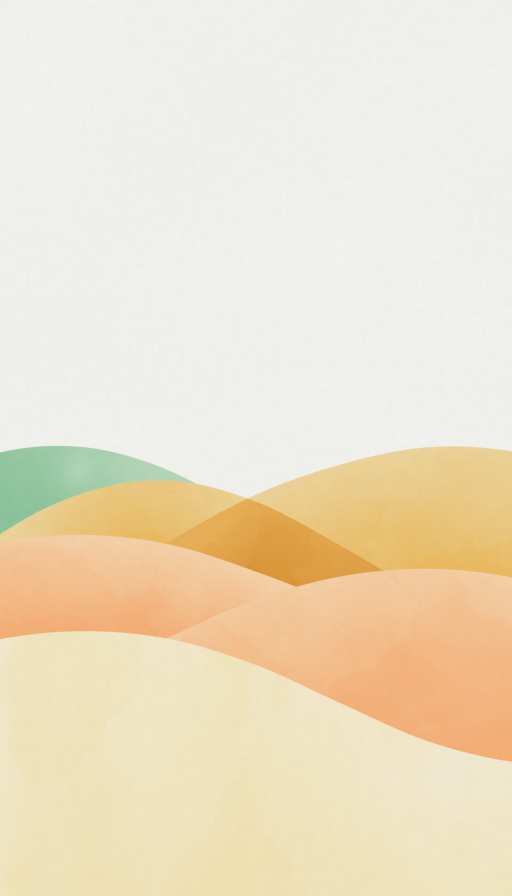
Reproduce this background procedurally as a WebGL 2 fragment shader.

```glsl
#version 300 es
precision highp float;

uniform vec2 u_resolution;
out vec4 fragColor;

const vec3 PAPER = vec3(0.938, 0.938, 0.926);
const vec3 GREEN_PALE = vec3(0.70, 0.83, 0.71);
const vec3 GREEN_DEEP = vec3(0.54, 0.76, 0.60);
const vec3 GOLD_PALE = vec3(0.915, 0.825, 0.605);
const vec3 GOLD_DEEP = vec3(0.91, 0.725, 0.38);
const vec3 AMBER_PALE = vec3(0.90, 0.685, 0.34);
const vec3 AMBER_DEEP = vec3(0.84, 0.56, 0.19);
const vec3 PEACH_PALE = vec3(0.95, 0.81, 0.65);
const vec3 PEACH_DEEP = vec3(0.95, 0.68, 0.46);
const vec3 CREAM_PALE = vec3(0.94, 0.915, 0.83);
const vec3 CREAM_DEEP = vec3(0.935, 0.87, 0.67);

// Random gradient for a lattice cell
vec2 gradientAt(vec2 cell) {
    vec3 q = fract(cell.xyx * vec3(0.1031, 0.1030, 0.0973));
    q += dot(q, q.yzx + 33.33);
    float angle = 6.2832 * fract((q.x + q.y) * q.z);
    return vec2(cos(angle), sin(angle));
}

float gradientNoise(vec2 p) {
    vec2 i = floor(p), f = p - i;
    vec2 w = f * f * f * (f * (f * 6.0 - 15.0) + 10.0);
    vec2 e = vec2(0.0, 1.0);
    float low = mix(dot(gradientAt(i), f), dot(gradientAt(i + e.yx), f - e.yx), w.x);
    float high = mix(dot(gradientAt(i + e), f - e), dot(gradientAt(i + e.yy), f - e.yy), w.x);
    return mix(low, high, w.y);
}

float fbm(vec2 p) {
    float sum = 0.0, amplitude = 1.0;
    for (int k = 0; k < 4; k++) {
        sum += amplitude * gradientNoise(p);
        p = mat2(1.6, 1.2, -1.2, 1.6) * p + 7.3;
        amplitude *= 0.5;
    }
    return sum;
}

// Smooth curve through seven evenly spaced heights
float ridge(float x, float h[7]) {
    float s = clamp(x, 0.0, 0.9999) * 6.0;
    int i = int(s);
    float t = s - float(i), b = h[i], c = h[i + 1];
    float a = i > 0 ? h[max(i - 1, 0)] : 3.0 * (b - c) + h[i + 2];
    float d = i < 5 ? h[min(i + 2, 6)] : 3.0 * (c - b) + h[i - 1];
    return b + 0.5 * t * (c - a + t * (2.0 * a - 5.0 * b + 4.0 * c - d
        + t * (3.0 * (b - c) + d - a)));
}

// Pigment strength: grows with depth, leans sideways, blooms unevenly
float wash(vec2 p, float depth, float reach, float lean, float seed) {
    float bloom = fbm(p * 9.0 + seed);
    float stain = smoothstep(-0.04, 0.04, fbm(p * 7.0 + seed * 1.7)) - 0.5;
    return clamp(depth / reach + lean + 0.22 * bloom + 0.12 * stain, 0.0, 1.0);
}

vec3 paint(vec3 under, vec3 pale, vec3 deep, float depth, float strength, float soft) {
    return mix(under, mix(pale, deep, strength), smoothstep(-soft, soft, depth));
}

void main() {
    vec2 uv = gl_FragCoord.xy / u_resolution;
    vec2 p = gl_FragCoord.xy / u_resolution.y;
    float soft = 0.8 / u_resolution.y;
    float x = uv.x;

    // Depth below each ridge
    float green = ridge(x, float[7](0.495, 0.5007, 0.474, 0.419, 0.35, 0.28, 0.2)) - uv.y;
    float goldLeft = ridge(x, float[7](0.4036, 0.4505, 0.4635, 0.4401, 0.3906, 0.333, 0.271)) - uv.y;
    float goldRight = ridge(x, float[7](0.271, 0.336, 0.3965, 0.4479, 0.4818, 0.5007, 0.4961)) - uv.y;
    float peachLeft = ridge(x, float[7](0.3945, 0.403, 0.3919, 0.362, 0.323, 0.27, 0.22)) - uv.y;
    float peachRight = ridge(x, float[7](0.193, 0.245, 0.2897, 0.3307, 0.3568, 0.3652, 0.3555)) - uv.y;
    float cream = ridge(x, float[7](0.2865, 0.2956, 0.2865, 0.2578, 0.2148, 0.1732, 0.1497)) - uv.y;
    float overlap = min(goldLeft, goldRight);

    // Back hills
    vec3 color = PAPER + 0.006 * fbm(p * 4.0);
    float greenWash = wash(p, green, 0.2, 0.75 - 2.2 * x, 3.1);
    greenWash -= 0.45 * exp(-dot(p - vec2(0.085, 0.475), p - vec2(0.085, 0.475)) * 3000.0);
    color = paint(color, GREEN_PALE, GREEN_DEEP, green, max(greenWash, 0.0), soft);
    color = paint(color, GOLD_PALE, GOLD_DEEP, goldRight, wash(p, goldRight, 0.15, 0.05, 12.4), soft);
    float leftLean = 0.75 - 9.0 * (x - 0.26) * (x - 0.26);
    color = paint(color, GOLD_PALE, GOLD_DEEP, goldLeft, wash(p, goldLeft, 0.12, leftLean - 0.3, 21.7), soft);
    color = paint(color, AMBER_PALE, AMBER_DEEP, overlap, wash(p, overlap, 0.16, 1.6 * (x - 0.4), 31.2), soft);

    // Peach hills
    color = paint(color, PEACH_PALE, PEACH_DEEP, peachLeft, wash(p, peachLeft, 0.11, 0.12 - 0.4 * x, 42.6), soft);
    color = paint(color, PEACH_PALE, PEACH_DEEP, peachRight, wash(p, peachRight, 0.2, 0.28 - 0.22 * x, 55.9), soft);

    // Cream foreground, paler at the left margin and the right slope
    vec2 glow = (uv - vec2(0.95, 0.12)) / vec2(0.22, 0.07);
    float creamLean = 0.42 - 0.4 * exp(-dot(glow, glow)) - 0.3 * exp(-x * 22.0);
    float creamWash = wash(p * vec2(0.8, 0.5), cream, 0.8, creamLean, 68.3);
    color = paint(color, CREAM_PALE, CREAM_DEEP, cream, creamWash, soft);

    // Paper grain
    color += 0.010 * gradientNoise(p * 210.0) + 0.006 * gradientNoise(p * 70.0);
    fragColor = vec4(color, 1.0);
}
```
